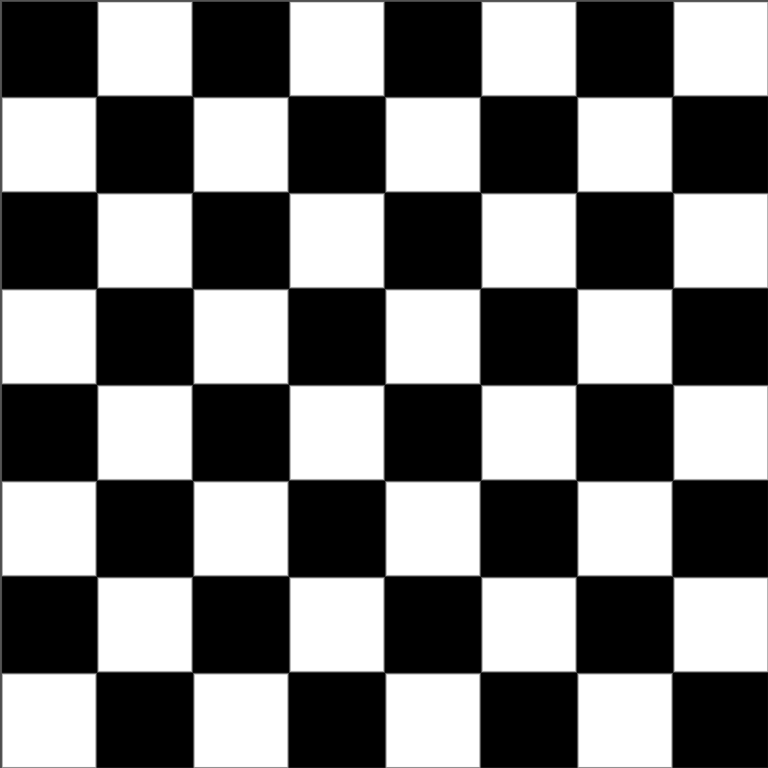
This pattern is drawn by a WebGL 2 fragment shader. Its source:

```glsl
#version 300 es
precision highp float;

#define SQUARES 8.0
#define GRID_SHIFT vec2(0.0013, -0.001)
#define DARK_INSET 0.0012
#define EDGE_SOFTNESS 0.0022
#define FRAME_HALF_WIDTH 0.0014
#define FRAME_SOFTNESS 0.0009
#define FRAME_STRENGTH 0.9
#define BLACK vec3(0.0)
#define WHITE vec3(1.0)
#define FRAME_GRAY vec3(0.34)

uniform vec2 u_resolution;
out vec4 fragColor;

// Distance to the nearest line of a unit grid, on either axis.
float gridDistance(vec2 p) {
    vec2 toLine = 0.5 - abs(fract(p) - 0.5);
    return min(toLine.x, toLine.y);
}

// Signed distance to the checker edges: positive inside white squares.
float checkerDistance(vec2 p) {
    vec2 cell = floor(p);
    float parity = mod(cell.x + cell.y, 2.0);
    return (1.0 - 2.0 * parity) * gridDistance(p);
}

void main() {
    vec2 uv = gl_FragCoord.xy / u_resolution;
    vec2 tile = fract(uv - GRID_SHIFT);
    float halfPixel = 0.5 / min(u_resolution.x, u_resolution.y);

    // Soft squares, the dark ones slightly larger
    float edge = checkerDistance(tile * SQUARES) / SQUARES - DARK_INSET;
    float softness = max(EDGE_SOFTNESS, halfPixel);
    vec3 color = mix(BLACK, WHITE, smoothstep(-softness, softness, edge));

    // Thin gray frame along the wrapping border
    float frameEdge = gridDistance(tile) - FRAME_HALF_WIDTH;
    float frameSoftness = max(FRAME_SOFTNESS, halfPixel);
    float frame = 1.0 - smoothstep(-frameSoftness, frameSoftness, frameEdge);
    color = mix(color, FRAME_GRAY, frame * FRAME_STRENGTH);

    fragColor = vec4(color, 1.0);
}
```
